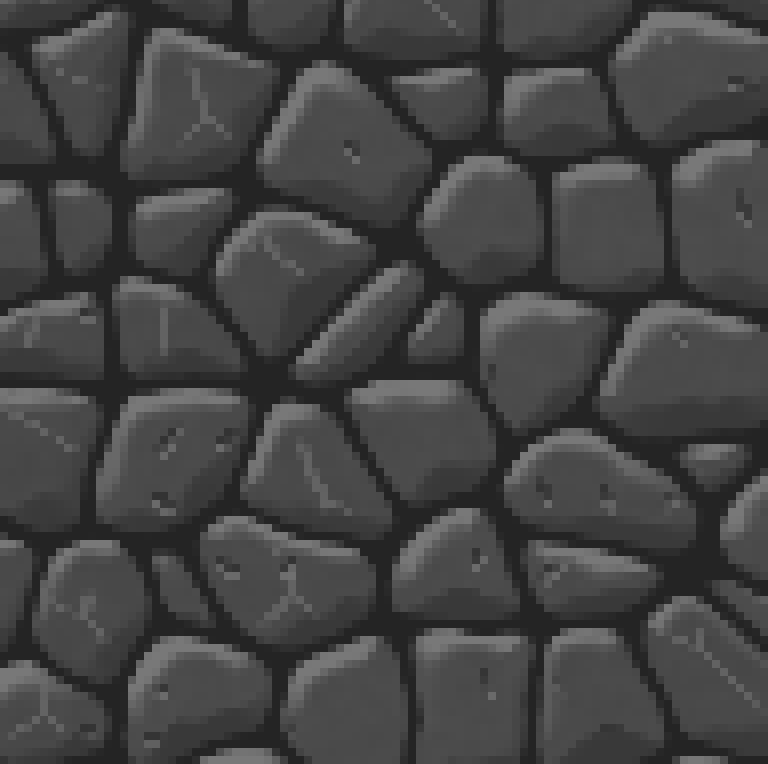
This texture is drawn by a WebGL 1 fragment shader. Its source:

```glsl
precision highp float;
// Draws a coarse-texel wall of irregular grey stones, lit from above, with dark joints.

uniform vec2 u_resolution;

const float TEXELS = 96.0;              // texels across the canvas
const vec2 STONES = vec2(5.9, 6.5);     // stones per canvas width, across and up
const float SIZE_SPREAD = 0.36;         // how much stone sizes differ
const float CORNER_SHARPNESS = 15.0;
const float JOINT = 0.022;              // half width of a joint, in stones
const vec2 PIT_GRID = vec2(12.0, 13.0);
const float PIT_CHANCE = 0.26;
const float RIDGE_CHANCE = 0.4;

const float JOINT_GREY = 0.14;
const float SHADOW_GREY = 0.225;
const float FACE_GREY = 0.29;
const float BEVEL_GREY = 0.36;
const float LIGHT_GREY = 0.47;

vec2 hash2(vec2 p) {
  vec3 q = fract(vec3(p.xyx) * vec3(0.1031, 0.1030, 0.0973));
  q += dot(q, q.yzx + 33.33);
  return fract((q.xx + q.yz) * q.zy);
}

float gradDot(vec2 corner, vec2 offset) {
  float a = 6.2832 * hash2(corner + 71.0).x;
  return dot(vec2(cos(a), sin(a)), offset);
}

float gradientNoise(vec2 p) {
  vec2 i = floor(p), f = fract(p);
  vec2 u = f * f * f * (f * (f * 6.0 - 15.0) + 10.0);
  vec2 e = vec2(1.0, 0.0);
  float low = mix(gradDot(i, f), gradDot(i + e, f - e), u.x);
  float high = mix(gradDot(i + e.yx, f - e.yx), gradDot(i + 1.0, f - 1.0), u.x);
  return mix(low, high, u.y);
}

vec2 stoneCentre(vec2 cell) {
  return cell + 0.1 + 0.8 * hash2(cell + 17.0);
}

// Power distance: heavier stones push their borders outward.
float stonePower(vec2 p, vec2 cell) {
  vec2 d = p - stoneCentre(cell);
  return dot(d, d) - SIZE_SPREAD * hash2(cell + 43.0).x;
}

vec2 nearestStone(vec2 p) {
  vec2 base = floor(p), best = base;
  float least = 1e3;
  for (int y = -2; y <= 2; y++)
    for (int x = -2; x <= 2; x++) {
      vec2 cell = base + vec2(x, y);
      float power = stonePower(p, cell);
      if (power < least) { least = power; best = cell; }
    }
  return best;
}

// Returns the outward edge direction in xy and the rounded edge distance in z.
vec3 stoneEdge(vec2 p, vec2 stone) {
  vec2 centre = stoneCentre(stone), normal = vec2(0.0);
  float own = stonePower(p, stone), total = 0.0;
  for (int y = -2; y <= 2; y++)
    for (int x = -2; x <= 2; x++) {
      if (x == 0 && y == 0) continue;
      vec2 cell = stone + vec2(x, y);
      vec2 toward = stoneCentre(cell) - centre;
      float gap = max(length(toward), 0.05);
      float weight = exp(-CORNER_SHARPNESS * (stonePower(p, cell) - own) / (2.0 * gap));
      normal += toward / gap * weight;
      total += weight;
    }
  total = max(total, 1e-12);
  return vec3(normal / total, -log(total) / CORNER_SHARPNESS);
}

// Forked ridge: a line that splits in two at one end.
float ridge(vec2 q, vec2 rnd) {
  q.x += (rnd.y - 0.5) * q.y;
  q.y *= rnd.x > 0.2 ? 1.0 : -1.0;
  float line = abs(abs(q.x) - max(0.0, -0.12 - q.y));
  return (1.0 - smoothstep(0.025, 0.05, line)) * (1.0 - smoothstep(0.25, 0.4, abs(q.y)));
}

// Chipped slot: dark in x, lit lower lip in y.
vec2 pit(vec2 p) {
  vec2 cell = floor(p), rnd = hash2(cell + 5.0), shape = hash2(cell + 29.0);
  vec2 q = fract(p) - 0.35 - 0.3 * shape;
  float a = 3.1416 * rnd.y;
  mat2 turn = mat2(cos(a), -sin(a), sin(a), cos(a));
  vec2 radius = vec2(0.12 + 0.2 * shape.x, 0.09);
  float hole = length(turn * q / radius);
  float lip = length(turn * (q + vec2(-0.03, 0.13)) / radius);
  float here = step(rnd.x, PIT_CHANCE);
  return here * (1.0 - smoothstep(0.75, 1.15, vec2(hole, lip)));
}

void main() {
  vec2 uv = (floor(gl_FragCoord.xy / u_resolution.x * TEXELS) + 0.5) / TEXELS;
  vec2 p = uv * STONES + 3.0;
  p += 0.1 * vec2(gradientNoise(p * 1.6), gradientNoise(p * 1.6 + 40.0));
  vec2 stone = nearestStone(p), rnd = hash2(stone + 91.0);
  vec3 edge = stoneEdge(p, stone);
  float rough = gradientNoise(uv * 17.0), grain = gradientNoise(uv * 43.0);

  // Face, with a faint tone per stone
  float grey = FACE_GREY + 0.012 * (rnd.x - 0.5) + 0.012 * rough + 0.01 * grain;

  // Ridges and chips
  float inner = smoothstep(0.08, 0.16, edge.z);
  float ridged = step(rnd.x, RIDGE_CHANCE) * ridge(p - stoneCentre(stone), rnd / RIDGE_CHANCE);
  grey = mix(grey, 0.42, 0.75 * inner * ridged);
  vec2 chip = pit(uv * PIT_GRID) * inner;
  grey = mix(grey, LIGHT_GREY, 0.7 * chip.y);
  grey = mix(grey, 0.18, 0.8 * chip.x);

  // Shaded underside and lit upper bevel
  float down = smoothstep(0.1, 0.9, dot(edge.xy, vec2(0.4, -0.92)));
  float reach = down * (0.2 + 0.16 * rnd.y + 0.2 * rough);
  grey = mix(grey, SHADOW_GREY, down * (1.0 - smoothstep(reach - 0.06, reach + 0.06, edge.z)));
  float up = smoothstep(0.3, 0.75, dot(edge.xy, vec2(-0.4, 0.92)));
  float bevel = 0.15 + 0.05 * rnd.x + 0.08 * rough;
  grey = mix(grey, BEVEL_GREY, up * (1.0 - smoothstep(bevel, bevel + 0.09, edge.z)));
  grey = mix(grey, LIGHT_GREY, up * (1.0 - smoothstep(bevel - 0.04, bevel + 0.02, edge.z)));

  // Joints
  float joint = JOINT + 0.02 * grain;
  grey = mix(JOINT_GREY, grey, smoothstep(joint, joint + 0.06, edge.z));
  gl_FragColor = vec4(vec3(grey), 1.0);
}
```
